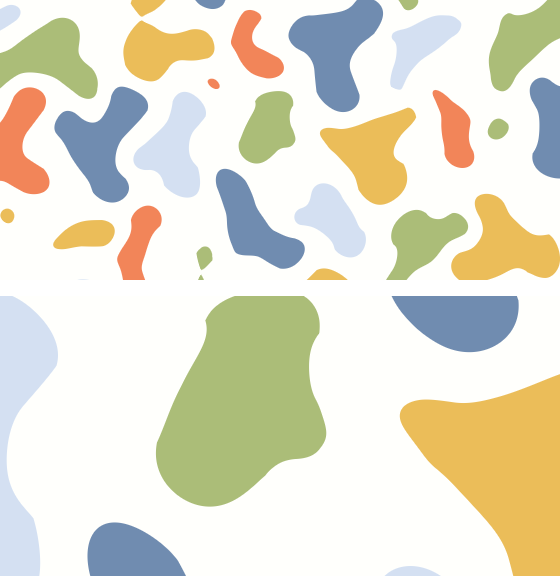
Top: the whole. Bottom: its middle third, enlarged.
This pattern is drawn by a WebGL 1 fragment shader. Its source:

```glsl
precision highp float;
// Flat organic blobs in five muted colours, packed on a near-white ground.
// Each cell of a jittered brick grid owns a blob of three blended arms; where
// neighbours would collide, a rounded channel is kept open between them.

uniform vec2 u_resolution;

const vec3 GROUND = vec3(1.00, 1.00, 0.99);
const vec3 YELLOW = vec3(0.92, 0.74, 0.35);
const vec3 BLUE   = vec3(0.44, 0.55, 0.69);
const vec3 GREEN  = vec3(0.67, 0.74, 0.47);
const vec3 PALE   = vec3(0.83, 0.88, 0.95);
const vec3 ORANGE = vec3(0.95, 0.52, 0.35);

// Lengths are in canvas heights
const float CELL = 0.33;          // grid spacing
const float JITTER = 0.36;        // site displacement, in cells
const float ARM_MIN = 0.07;       // arm length range
const float ARM_MAX = 0.24;
const float NECK = 0.058;         // radius at the hub
const float TIP_MIN = 0.062;      // radius range at the arm ends
const float TIP_MAX = 0.102;
const float ARM_BLEND = 0.07;     // softness of the arm joints
const float GAP = 0.045;          // channel between blobs
const float CORNER = 0.04;        // rounding where channels cut a blob
const float CROWD_BLEND = 0.03;   // smoothing among neighbouring blobs
const float WARP = 0.012;         // waviness of the outlines
const float SEED = 3.7;
const float TAU = 6.2831853;

float hash(vec2 cell, float salt) {
  return fract(sin(dot(cell, vec2(127.1, 311.7)) + (salt + SEED) * 74.7) * 43758.5453);
}

float smoothMin(float a, float b, float k) {
  float h = max(k - abs(a - b), 0.0) / k;
  return min(a, b) - h * h * k * 0.25;
}

float smoothMax(float a, float b, float k) {
  return -smoothMin(-a, -b, k);
}

// Neighbouring cells always receive different hues
float hueIndex(vec2 cell) {
  return mod(cell.x + 2.0 * cell.y, 5.0);
}

vec3 hueColour(float hue) {
  if (hue < 0.5) return YELLOW;
  if (hue < 1.5) return ORANGE;
  if (hue < 2.5) return BLUE;
  if (hue < 3.5) return PALE;
  return GREEN;
}

float hueScale(float hue) {
  if (hue < 0.5) return 1.09;
  if (hue < 1.5) return 0.90;
  if (hue < 2.5) return 1.06;
  if (hue < 3.5) return 0.90;
  return 1.03;
}

// Distance to an arm from the hub to its tip, widening towards the tip
float armDistance(vec2 p, vec2 tip, float tipRadius) {
  float h = clamp(dot(p, tip) / dot(tip, tip), 0.0, 1.0);
  vec2 q = p - tip * h;
  return sqrt(dot(q, q) + 0.0003) - mix(NECK, tipRadius, h * h);
}

float blobDistance(vec2 p, vec2 cell) {
  float size = hueScale(hueIndex(cell)) * mix(0.88, 1.12, hash(cell, 1.0));
  float turn = TAU * hash(cell, 2.0);
  float d = 1.0;
  p /= size;
  for (int i = 0; i < 3; i++) {
    float n = float(i);
    float angle = turn + TAU * n / 3.0 + 1.2 * (hash(cell, n + 3.0) - 0.5);
    float reach = mix(ARM_MIN, ARM_MAX, hash(cell, n + 6.0));
    float radius = mix(TIP_MIN, TIP_MAX, hash(cell, n + 9.0));
    vec2 tip = reach * vec2(cos(angle), sin(angle));
    d = smoothMin(d, armDistance(p, tip, radius), ARM_BLEND);
  }
  return d * size;
}

// x: signed field of the nearest blob, channels included; y: its hue
vec2 blobField(vec2 p) {
  p += WARP * sin(p.yx * vec2(17.0, 14.0) + vec2(0.6, 2.1));
  vec2 home = floor(p / CELL);
  float nearest = 10.0, crowd = 0.0, hue = 0.0;
  for (int y = -2; y <= 2; y++) {
    for (int x = -2; x <= 2; x++) {
      vec2 cell = home + vec2(float(x), float(y));
      vec2 jitter = JITTER * (vec2(hash(cell, 12.0), hash(cell, 13.0)) - 0.5);
      vec2 brick = vec2(0.5 * mod(cell.y, 2.0), 0.0);
      float d = blobDistance(p - CELL * (cell + 0.5 + brick + jitter), cell);
      crowd += exp(-max(d, nearest) / CROWD_BLEND);
      if (d < nearest) {
        nearest = d;
        hue = hueIndex(cell);
      }
    }
  }
  float rival = -CROWD_BLEND * log(max(crowd, 1e-20));
  return vec2(smoothMax(nearest, 0.5 * (nearest - rival + GAP), CORNER), hue);
}

void main() {
  vec2 p = gl_FragCoord.xy / u_resolution.y;
  vec2 px = vec2(1.0 / u_resolution.y, 0.0);
  vec2 field = blobField(p);
  // Local slope of the field gives an edge one pixel wide everywhere
  vec2 slope = vec2(blobField(p + px.xy).x, blobField(p + px.yx).x) - field.x;
  float cover = clamp(0.5 - field.x / max(length(slope), 1e-5), 0.0, 1.0);
  gl_FragColor = vec4(mix(GROUND, hueColour(field.y), cover), 1.0);
}
```
